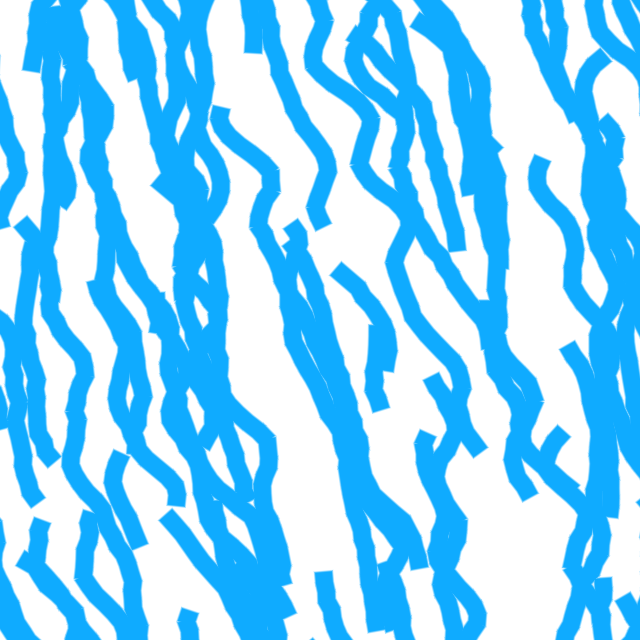
Give the GLSL for this pattern, as a Shadertoy shader.

```glsl
// Tangle of jagged blue strands meandering downwards over white.

const float STEP = 0.014;        // vertical length of one segment
const float HALF_WIDTH = 0.0142; // half the thickness of a strand

// Integer hash of a strand and a channel, 0 to 1
float hash(int strand, int channel) {
    uint v = uint(strand) * 1664525u + uint(channel) * 22695477u + 1013904u;
    v = (v ^ (v >> 16)) * 73244475u;
    v = (v ^ (v >> 15)) * 48271u * 65539u;
    v ^= v >> 16;
    return float(v >> 8) * exp2(-24.0);
}

// Smooth one-dimensional noise, -0.5 to 0.5
float wander(int strand, float t) {
    int cell = int(floor(t));
    float a = hash(strand, 100 + cell), b = hash(strand, 101 + cell);
    return mix(a, b, smoothstep(0.0, 1.0, fract(t))) - 0.5;
}

// Joint k of a strand, counted from its top end
vec2 joint(int strand, int k, vec2 top, float lean, float hook) {
    float fall = float(k) * STEP;
    float x = lean * fall + hook * exp(-fall / 0.03);
    x += 0.06 * wander(strand, fall / 0.08 + hash(strand, 7));
    x += 0.005 * (hash(strand, 300 + k) - 0.5);
    return top + vec2(x, -fall);
}

// Distance to a flat-ended bar, slightly longer than a to b
float bar(vec2 p, vec2 a, vec2 b) {
    vec2 axis = b - a, q = p - 0.5 * (a + b);
    float len = length(axis);
    axis /= len;
    float along = abs(dot(q, axis)) - 0.5 * len - 0.004;
    float across = abs(q.x * axis.y - q.y * axis.x) - HALF_WIDTH;
    return max(along, across);
}

float strandDistance(vec2 p, int strand) {
    // Evenly scattered centre, shaken to form clumps and gaps
    vec2 centre = fract(float(strand) * vec2(0.7549, 0.5698)) * 1.5 - 0.25;
    centre += 0.16 * (vec2(hash(strand, 1), hash(strand, 2)) - 0.5);
    float halfLength = mix(0.06, 0.42, hash(strand, 3));
    float fall = centre.y + halfLength - p.y;
    if (fall < -0.04 || fall > 2.0 * halfLength + 0.04) return 1.0;

    // The lean follows a saddle-shaped flow
    float lean = 0.2 + 0.8 * (centre.x - 0.5) * (centre.y - 0.5);
    lean += 0.4 * (hash(strand, 4) - 0.5);
    vec2 top = centre + halfLength * vec2(-lean, 1.0);
    if (abs(p.x - top.x - lean * fall) > 0.14) return 1.0;

    // Only the segments near the height of the point matter
    float hook = 0.09 * (hash(strand, 5) - 0.5);
    int count = int(2.0 * halfLength / STEP);
    int nearest = int(floor(fall / STEP));
    int first = max(nearest - 2, 0), last = min(nearest + 2, count - 1);
    float d = 1.0;
    vec2 a = joint(strand, first, top, lean, hook);
    for (int k = first; k <= last; k++) {
        vec2 b = joint(strand, k + 1, top, lean, hook);
        d = min(d, bar(p, a, b));
        a = b;
    }
    return d;
}

void mainImage(out vec4 fragColor, in vec2 fragCoord) {
    vec2 p = fragCoord / iResolution.y;

    // Union of all strands
    float d = 1.0;
    for (int i = 0; i < 94; i++) {
        d = min(d, strandDistance(p, i));
    }

    // Soft edge between strand and ground
    vec3 blue = vec3(0.06, 0.67, 1.0), white = vec3(1.0);
    fragColor = vec4(mix(blue, white, smoothstep(-0.0022, 0.0022, d)), 1.0);
}
```
